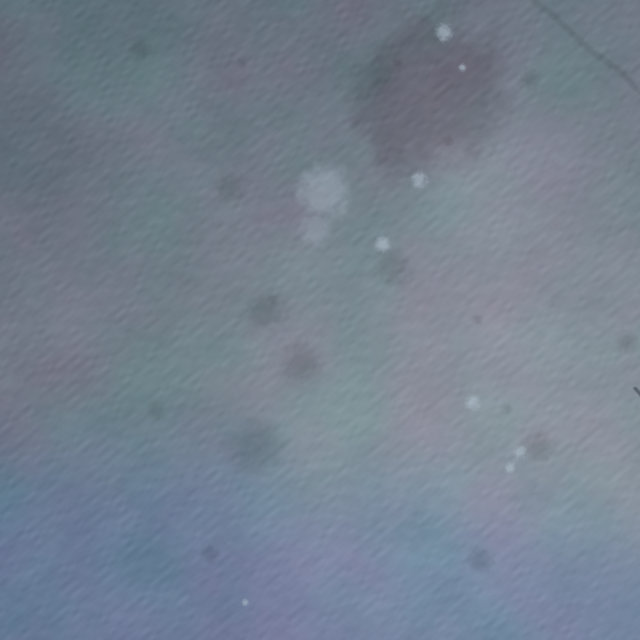
Write a Shadertoy shader that draws this texture.

```glsl
const vec3 SHADE_GREY = vec3(0.365, 0.415, 0.460);
const vec3 PALE_GREY  = vec3(0.545, 0.583, 0.622);
const vec3 SHADE_BLUE = vec3(0.350, 0.420, 0.535);
const vec3 PALE_BLUE  = vec3(0.515, 0.575, 0.675);
const vec3 STAIN_TINT = vec3(0.860, 0.830, 0.840);
const vec3 CHALK      = vec3(0.660, 0.720, 0.770);
const vec3 CRACK_DARK = vec3(0.270, 0.300, 0.330);
const vec3 CHROMA     = vec3(0.024, -0.012, 0.004);

const vec2 LIGHT_CENTER = vec2(0.82, 0.38);
const vec2 LIGHT_SIZE   = vec2(0.72, 0.55);
const vec2 STAIN_CENTER = vec2(0.67, 0.85);
const float STAIN_RADIUS  = 0.115;
const float CLOUD_AMOUNT  = 0.075;
const float MOTTLE_AMOUNT = 0.045;
const float GRAIN_AMOUNT  = 0.030;
const vec2 GRAIN_SCALE    = vec2(75.0, 140.0);
const int SPOT_COUNT  = 18;
const int SPECK_COUNT = 8;

float hash(vec2 p) {
    return fract(sin(dot(p, vec2(127.1, 311.7))) * 43758.5453);
}

vec2 hash2(float n) {
    return vec2(hash(vec2(n, 3.7)), hash(vec2(n, 9.2)));
}

float noise(vec2 p) {
    vec2 i = floor(p);
    vec2 f = fract(p);
    f = f * f * (3.0 - 2.0 * f);
    return mix(mix(hash(i), hash(i + vec2(1, 0)), f.x),
               mix(hash(i + vec2(0, 1)), hash(i + vec2(1, 1)), f.x), f.y);
}

float fbm(vec2 p) {
    float sum = 0.0;
    float amp = 0.5;
    for (int i = 0; i < 4; i++) {
        sum += amp * noise(p);
        p = mat2(1.6, 1.2, -1.2, 1.6) * p + 5.3;
        amp *= 0.5;
    }
    return sum / 0.9375;
}

// Soft disc with a ragged outline
float blob(vec2 p, vec2 center, float radius, float soft) {
    float ragged = (fbm(p * 2.5 / radius + center * 31.0) - 0.5) * radius * 0.9;
    return 1.0 - smoothstep(radius - soft, radius + soft, length(p - center) + ragged);
}

float segment(vec2 p, vec2 a, vec2 b) {
    vec2 ab = b - a;
    return length(p - a - ab * clamp(dot(p - a, ab) / dot(ab, ab), 0.0, 1.0));
}

// Fine diagonal relief, lit from one side
float grain(vec2 p) {
    vec2 q = mat2(0.77, -0.64, 0.64, 0.77) * p * GRAIN_SCALE.yy;
    q.x *= GRAIN_SCALE.x / GRAIN_SCALE.y;
    float relief = noise(q) - noise(q + vec2(0.2, 0.8));
    float fine = noise(q * 2.1 + 17.0) - 0.5;
    return relief + 0.35 * fine;
}

void mainImage(out vec4 fragColor, in vec2 fragCoord) {
    vec2 uv = fragCoord / iResolution.xy;

    // Broad light and the blue lower edge
    float cloud = fbm(uv * 4.0 + 2.0) - 0.5;
    vec2 fromLight = (uv - LIGHT_CENTER) / LIGHT_SIZE;
    float light = exp(-dot(fromLight, fromLight));
    float edge = uv.y - 0.31 + 0.15 * uv.x + 0.2 * cloud;
    float blue = 1.0 - smoothstep(-0.14, 0.14, edge);
    vec3 color = mix(mix(SHADE_GREY, PALE_GREY, light),
                     mix(SHADE_BLUE, PALE_BLUE, light), blue);

    // Clouding and faint colour drift
    color += CLOUD_AMOUNT * cloud;
    color += MOTTLE_AMOUNT * (fbm(uv * 17.0 + 8.0) - 0.5);
    color += CHROMA * (2.0 * fbm(uv * 9.0 + 40.0) - 1.0) * 1.6;

    // Large stain and small dark spots
    color *= mix(vec3(1.0), STAIN_TINT, 0.85 * blob(uv, STAIN_CENTER, STAIN_RADIUS, 0.035));
    for (int i = 0; i < SPOT_COUNT; i++) {
        float n = float(i) + 1.0;
        float size = hash(vec2(n, 21.0));
        float radius = mix(0.006, 0.035, size * size);
        color *= 1.0 - 0.10 * blob(uv, hash2(n), radius, radius * 0.8);
    }

    // Chalky patches and bright specks
    float chalk = 0.40 * blob(uv, vec2(0.505, 0.70), 0.036, 0.018);
    chalk = max(chalk, 0.28 * blob(uv, vec2(0.492, 0.64), 0.020, 0.012));
    for (int i = 0; i < SPECK_COUNT; i++) {
        float n = float(i) + 60.0;
        float radius = mix(0.004, 0.011, hash(vec2(n, 5.0)));
        chalk = max(chalk, 0.65 * blob(uv, hash2(n), radius, radius * 0.7));
    }
    color = mix(color, CHALK, chalk);

    // Faint crack at the upper right, short dark one on the right edge
    vec2 bent = uv + 0.02 * (vec2(noise(uv * 22.0), noise(uv * 22.0 + 9.0)) - 0.5);
    float faint = 1.0 - smoothstep(0.001, 0.009, segment(bent, vec2(0.84, 0.99), vec2(1.0, 0.86)));
    float dark = 1.0 - smoothstep(0.001, 0.005, segment(bent, vec2(0.990, 0.40), vec2(1.0, 0.38)));
    color = mix(color, CRACK_DARK, max(0.22 * faint, 0.65 * dark));

    color += GRAIN_AMOUNT * grain(uv);
    fragColor = vec4(color, 1.0);
}
```
